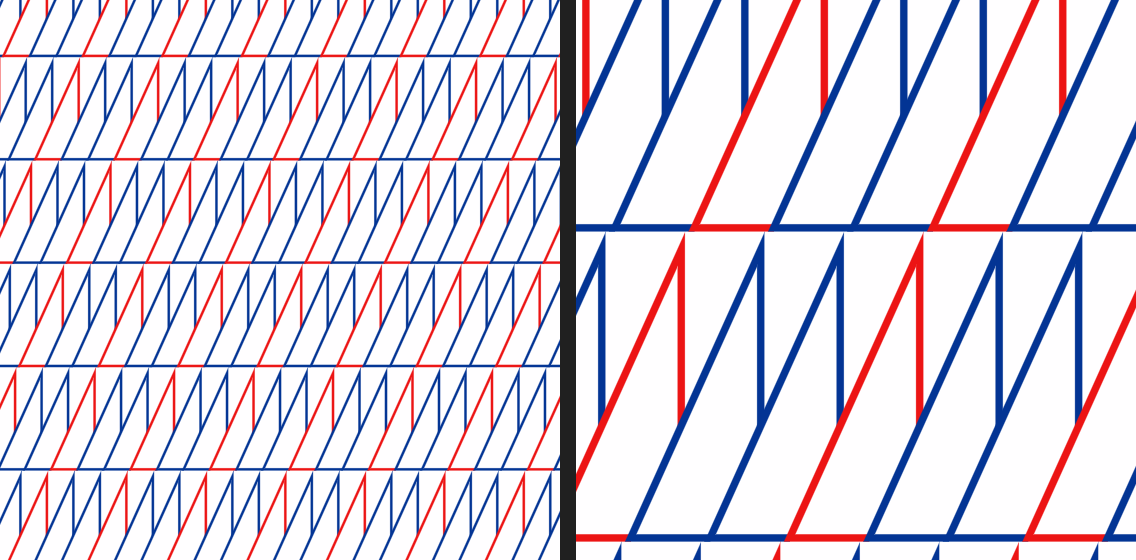
Left: the whole. Right: its middle third, enlarged.
Write a Shadertoy shader that draws this pattern.

```glsl
// Staggered rows of thin slanted flags on white: each unit is a base line, a long
// diagonal and a short vertical that drops from a mitred peak onto the next diagonal.
// Every third unit is red, the others blue; each row slides sideways by 1.2 units.

const vec3 PAPER = vec3(1.0, 0.995, 1.0);
const vec3 BLUE = vec3(0.01, 0.205, 0.58);
const vec3 RED = vec3(0.925, 0.08, 0.08);

const vec2 PITCH = vec2(0.04731, 0.18457);    // unit width, row height
const vec2 FIRST_FOOT = vec2(0.0915, 0.1619); // foot of a red unit in row zero
const float ROW_SHIFT = 1.2;                  // slide per row, in units
const float PEAK_HEIGHT = 0.1716;
const float LEAN = 0.451;                     // sideways run per unit of height
const float LINE_WIDTH = 0.0044;

// Signed distance to one unit, with its foot at the origin
float flagDistance(vec2 p, float unitWidth, float peakHeight, float lean, float halfWidth) {
    vec2 normal = normalize(vec2(-1.0, lean));
    float side = dot(p, normal);                   // positive up and left of the diagonal
    float nextSide = side - unitWidth * normal.x;  // the same for the next diagonal
    float peakX = p.x - lean * peakHeight;

    float diagonal = max(abs(side) - halfWidth, max(peakX - halfWidth, -p.y - halfWidth));
    float vertical = max(abs(peakX) - halfWidth, max(side - halfWidth, -nextSide));
    float base = max(abs(p.y) - halfWidth, max(side - halfWidth, p.x - unitWidth));
    return min(diagonal, min(vertical, base));
}

// Red for every third unit, blue otherwise
vec3 unitColor(float index) {
    return mod(index + 0.5, 3.0) < 1.0 ? RED : BLUE;
}

// Paints the units of one row that can reach the point
vec3 paintRow(vec3 color, vec2 point, float row, float softness) {
    vec2 p = point - FIRST_FOOT - row * vec2(-ROW_SHIFT * PITCH.x, PITCH.y);
    float column = floor(p.x / PITCH.x);
    for (int i = -1; i <= 1; i++) {
        float index = column + float(i);
        vec2 local = p - vec2(index * PITCH.x, 0.0);
        float d = flagDistance(local, PITCH.x, PEAK_HEIGHT, LEAN, 0.5 * LINE_WIDTH);
        float ink = 1.0 - smoothstep(-softness, softness, d);
        color = mix(color, unitColor(index), ink);
    }
    return color;
}

void mainImage(out vec4 fragColor, in vec2 fragCoord) {
    vec2 point = fragCoord / iResolution.y;
    float softness = 0.8 / iResolution.y;

    // The row holding the point, then the row above, whose base line hangs over it
    float row = floor((point.y - FIRST_FOOT.y) / PITCH.y);
    vec3 color = PAPER;
    for (int j = 0; j <= 1; j++) {
        color = paintRow(color, point, row + float(j), softness);
    }
    fragColor = vec4(color, 1.0);
}
```
